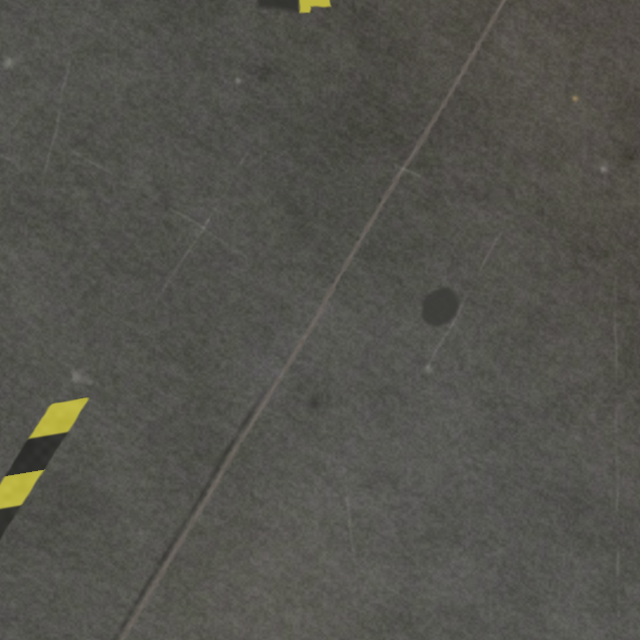
A WebGL 2 fragment shader for this texture:

```glsl
#version 300 es
precision highp float;
// Worn concrete floor with a diagonal seam, hazard tape, stains and scratches.
#define SEAM_FOOT vec2(0.193, 0.0)
#define SEAM_HEAD vec2(0.789, 1.0)
#define SEAM_HALF_WIDTH 0.0052
#define TAPE_TOP vec2(0.107, 0.375)
#define TAPE_HALF_WIDTH 0.024
#define STRIPE_PERIOD 0.102
#define MOTTLE 0.065
#define STREAKS 0.024
#define GRAIN 0.042
#define YELLOW vec3(0.74, 0.71, 0.26)
#define RUBBER vec3(0.19, 0.19, 0.18)
uniform vec2 u_resolution;
out vec4 fragColor;

float hash(vec2 p) {
  vec3 q = fract(vec3(p.xyx) * 0.1031);
  q += dot(q, q.yzx + 33.33);
  return fract((q.x + q.y) * q.z);
}

float noise(vec2 p) {
  vec2 i = floor(p), f = fract(p);
  f = f * f * (3.0 - 2.0 * f);
  return mix(mix(hash(i), hash(i + vec2(1, 0)), f.x),
             mix(hash(i + vec2(0, 1)), hash(i + vec2(1, 1)), f.x), f.y);
}

float fbm(vec2 p) {
  float sum = 0.0, amp = 0.5;
  for (int i = 0; i < 5; i++, amp *= 0.6) {
    sum += amp * (noise(p) - 0.5);
    p = mat2(1.6, 1.2, -1.2, 1.6) * p + 17.3;
  }
  return sum;
}

float segment(vec2 p, vec2 a, vec2 b) {
  vec2 d = b - a;
  return length(p - a - d * clamp(dot(p - a, d) / dot(d, d), 0.0, 1.0));
}

float box(vec2 p, vec2 halfSize) {
  vec2 d = abs(p) - halfSize;
  return length(max(d, 0.0)) + min(max(d.x, d.y), 0.0);
}

float blob(vec2 p, vec2 centre, float radius) {
  vec2 d = (p - centre) / radius;
  return exp(-dot(d, d));
}

float fill(float d, float soft) { return 1.0 - smoothstep(-soft, soft, d); }

// Broad tints, cloudy mottling, slanted streaks and fine grain
vec3 concrete(vec2 p) {
  vec3 c = mix(vec3(0.318, 0.319, 0.298), vec3(0.318, 0.303, 0.277), smoothstep(0.9, 1.6, p.x + 0.7 * p.y));
  c += vec3(0.020, 0.019, 0.026) * blob(p, vec2(0.72, 0.20), 0.32);
  c += vec3(0.036, 0.031, 0.024) * blob(p, vec2(0.42, 0.04), 0.20);
  c += vec3(0.022, 0.021, 0.030) * blob(p, vec2(0.42, 0.43), 0.05);
  c -= 0.014 * (blob(p, vec2(0.50, 0.92), 0.18) + blob(p, vec2(0.63, 0.70), 0.12));
  vec2 s = vec2(dot(p, vec2(0.85, -0.53)), dot(p, vec2(0.53, 0.85)));
  float streak = noise(s * vec2(30.0, 110.0)) + noise(s * vec2(80.0, 240.0) + 9.0) - 1.0;
  float grain = noise(p * 150.0) + noise(p * 270.0 + 5.0) - 1.0;
  c += MOTTLE * fbm(p * 10.0 + 3.0) + STREAKS * streak + GRAIN * grain;
  return c + vec3(0.4, -0.2, 0.8) * 0.03 * (noise(p * 60.0 + 40.0) - 0.5);
}

// Long faint scuffs, then short random ones
float scratches(vec2 p) {
  vec4 scuffs[8] = vec4[8](
    vec4(0.404, 0.792, 0.325, 0.655), vec4(0.325, 0.655, 0.245, 0.530),
    vec4(0.112, 0.910, 0.072, 0.727), vec4(0.536, 0.270, 0.557, 0.100),
    vec4(0.962, 0.570, 0.966, 0.040), vec4(0.781, 0.635, 0.668, 0.425),
    vec4(0.000, 0.757, 0.080, 0.718), vec4(0.118, 0.765, 0.385, 0.600));
  float sum = 0.0, worn = smoothstep(0.25, 0.8, noise(p * 32.0 + 6.0));
  vec2 bent = p + 0.006 * vec2(noise(p * 20.0) - 0.5, noise(p * 20.0 + 31.0) - 0.5);
  for (int i = 0; i < 8; i++)
    sum += 0.062 * fill(segment(bent, scuffs[i].xy, scuffs[i].zw) - 0.0015, 0.004) * (0.25 + worn);
  for (int i = 0; i < 30; i++) {
    vec2 a = vec2(hash(vec2(i, 1.7)), hash(vec2(i, 8.3)));
    vec2 reach = vec2(0.85, -0.5) * mix(0.004, 0.04, hash(vec2(i, 5.1)));
    sum += 0.035 * fill(segment(bent, a, a + reach) - 0.0005, 0.003) * worn;
  }
  return sum;
}

void main() {
  vec2 p = gl_FragCoord.xy / u_resolution;
  float soft = max(0.0026, 0.8 / u_resolution.y), wear = noise(p * 85.0), flake = noise(p * 150.0 + 3.0);
  vec3 col = concrete(p) + scratches(p);
  // Dark stains
  vec2 q = mat2(0.8, -0.6, 0.6, 0.8) * (p - vec2(0.688, 0.520));
  float stain = fill(length(q * vec2(0.9, 1.08)) - 0.031 + 0.005 * wear, 0.005);
  col = mix(col, vec3(0.225, 0.225, 0.215), 0.8 * stain);
  col -= 0.06 * (blob(p, vec2(0.490, 0.367), 0.013) + blob(p, vec2(0.984, 0.757), 0.016));
  col -= 0.04 * (blob(p, vec2(0.257, 0.685), 0.014) + blob(p, vec2(0.414, 0.885), 0.016));
  // Seam: worn pale filler, with an open shadowed edge along its lower part
  vec2 along = normalize(SEAM_HEAD - SEAM_FOOT);
  float side = dot(p - SEAM_FOOT, vec2(along.y, -along.x)) + 0.005 * (noise(vec2(p.y * 14.0, 2.0)) - 0.5);
  float gap = fill(abs(side + 0.010) - 0.003, 0.005) * (1.0 - smoothstep(0.33, 0.41, p.y));
  col = mix(col, vec3(0.20, 0.19, 0.18), gap * (0.3 + 0.6 * wear));
  col -= 0.025 * exp(-abs(side) * 60.0) * smoothstep(0.6, 0.9, p.y);
  float filler = fill(abs(side) - SEAM_HALF_WIDTH + 0.004 * flake, 0.0035);
  col = mix(col, vec3(0.445, 0.415, 0.390) + 0.09 * (flake - 0.5), (0.65 + 0.3 * wear) * filler);
  col += 0.10 * fill(segment(p, vec2(0.618, 0.742), vec2(0.655, 0.725)) - 0.002, 0.004) * (0.4 + wear);
  // Striped tape leaving at the left edge
  vec2 t = p - TAPE_TOP;
  float across = abs(dot(t, vec2(0.845, -0.535)) - 0.003) - TAPE_HALF_WIDTH, down = 0.17 * t.x - t.y;
  vec2 corner = max(vec2(across, -down) + 0.006, 0.0);
  float tape = fill(length(corner) - 0.006 + 0.002 * wear, soft);
  float stripe = fill((abs(fract(down / STRIPE_PERIOD) - 0.245) - 0.245) * STRIPE_PERIOD, soft);
  col = mix(col, mix(RUBBER, YELLOW, stripe) + 0.05 * (wear - 0.5), tape);
  float residue = fill(box(p - vec2(0.128, 0.411), vec2(0.020, 0.010)) + 0.014 * wear, 0.007);
  col = mix(col, vec3(0.50, 0.49, 0.47), 0.7 * residue);
  // Torn tape end at the top edge
  float torn = box(p - vec2(0.435, 1.0), vec2(0.032, 0.012 + 0.2 * max(p.x - 0.43, 0.0)));
  col = mix(col, RUBBER, 0.85 * fill(torn, 0.006));
  float scrap = min(box(p - vec2(0.492, 1.0), vec2(0.025, 0.010)), box(p - vec2(0.476, 0.988), vec2(0.009)));
  col = mix(col, YELLOW, fill(scrap + 0.006 * (wear - 0.4), soft));
  // Pale chips
  col += vec3(0.25, 0.18, 0.08) * blob(p, vec2(0.899, 0.846), 0.0045);
  col += 0.15 * (blob(p, vec2(0.944, 0.736), 0.006) + blob(p, vec2(0.372, 0.874), 0.005));
  col += 0.12 * (blob(p, vec2(0.013, 0.902), 0.009) + blob(p, vec2(0.670, 0.424), 0.006)) * (0.4 + wear);
  fragColor = vec4(clamp(col, 0.0, 1.0), 1.0);
}
```
